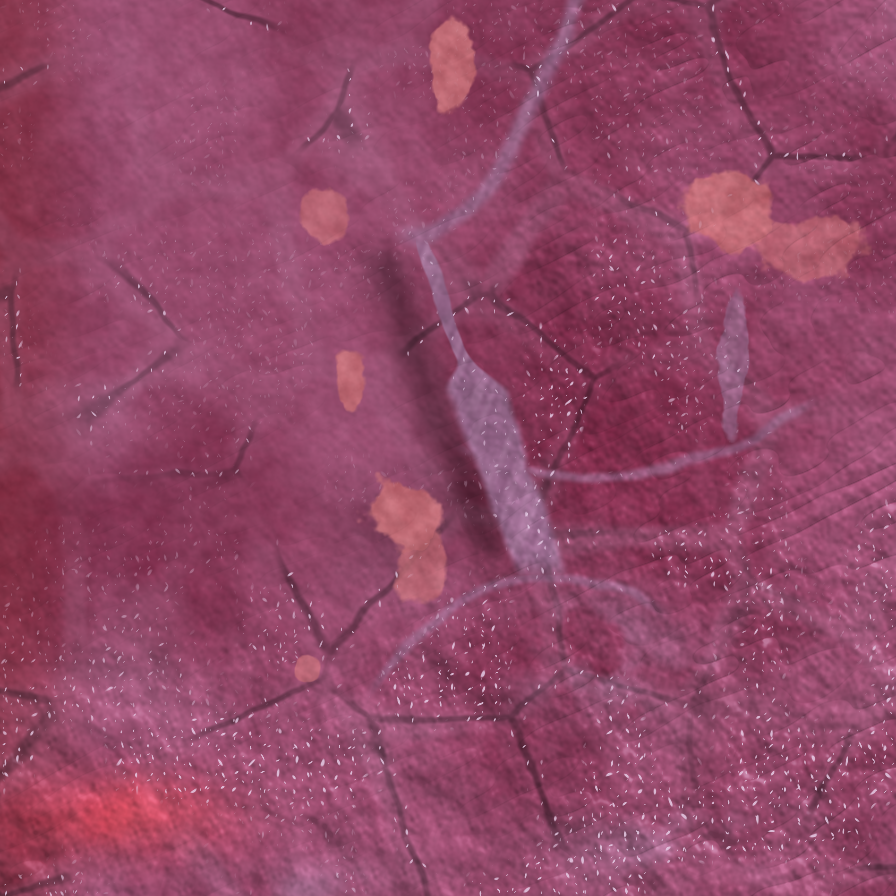
A three.js fragment shader for this texture:

```glsl
// Moist raw meat: mauve muscle with pale fascia, fat lumps, seams and wet glints.
varying vec2 vUv;

float hash(vec2 p) {
  vec3 q = fract(p.xyx * 0.1031);
  q += dot(q, q.yzx + 33.33);
  return fract((q.x + q.y) * q.z);
}

float noise(vec2 p) {
  vec2 i = floor(p), f = fract(p);
  f = f * f * (3.0 - 2.0 * f);
  return mix(mix(hash(i), hash(i + vec2(1, 0)), f.x),
             mix(hash(i + vec2(0, 1)), hash(i + 1.0), f.x), f.y);
}

float fbm(vec2 p) {
  float sum = 0.0, amp = 0.53;
  for (int i = 0; i < 4; i++) {
    sum += amp * noise(p);
    p = mat2(1.6, 1.2, -1.2, 1.6) * p + 17.0;
    amp *= 0.5;
  }
  return sum;
}

vec2 rotate(vec2 p, float a) {
  return mat2(cos(a), -sin(a), sin(a), cos(a)) * p;
}

// Gap between the two nearest cell centres; zero along the seams.
float seamGap(vec2 p) {
  float near = 9.0, next = 9.0;
  for (int y = -1; y <= 1; y++)
  for (int x = -1; x <= 1; x++) {
    vec2 c = floor(p) + vec2(x, y);
    float d = length(c + vec2(hash(c), hash(c + 41.0)) - p);
    next = min(next, max(near, d));
    near = min(near, d);
  }
  return next - near;
}

// Signed distance to a parabola with the given vertex and bend.
float arc(vec2 p, vec2 vertex, float bend) {
  p -= vertex;
  return (p.y - bend * p.x * p.x) / sqrt(1.0 + 4.0 * bend * bend * p.x * p.x);
}

float within(float x, float lo, float hi) {
  return smoothstep(lo, lo + 0.04, x) * (1.0 - smoothstep(hi - 0.04, hi, x));
}

float blob(vec2 p, vec2 centre, vec2 radius) {
  float ragged = 0.9 * (fbm(p * 38.0) - 0.5) + 0.5 * (noise(p * 17.0) - 0.5);
  return 1.0 - smoothstep(0.88, 1.08, length((p - centre) / radius) + ragged);
}

float halo(vec2 p, vec2 centre, vec2 radius) {
  vec2 d = (p - centre) / radius;
  return exp(-dot(d, d));
}

// Short wet strokes, one at most per grid cell.
float glints(vec2 p, float count, float share) {
  p = p * count + 0.3 * vec2(noise(p * 90.0), noise(p * 90.0 + 31.0));
  vec2 c = floor(p);
  vec2 d = fract(p) - 0.32 - 0.36 * vec2(hash(c + 7.0), hash(c + 13.0));
  d = rotate(d, 1.8 * hash(c + 23.0) - 1.1);
  float size = 0.14 + 0.17 * hash(c + 3.0);
  return step(hash(c), share) * (1.0 - smoothstep(size * 0.35, size, length(d * vec2(2.4, 1.0))));
}

float coarseness(vec2 p) {
  return clamp(0.16 + 0.8 * (1.0 - smoothstep(0.08, 0.42, p.y - 0.2 * p.x))
    + 0.75 * halo(p, vec2(0.66, 0.6), vec2(0.12, 0.25)), 0.0, 1.0);
}

float relief(vec2 p) {
  float right = smoothstep(0.4, 0.85, p.x);
  vec2 q = rotate(p + 0.03 * noise(p * 9.0), 0.45);
  float folds = abs(noise(q * vec2(20.0, 52.0)) - 0.5);
  return 0.015 * coarseness(p) * fbm(p * vec2(25.0, 21.0))
    + (0.0015 + 0.0045 * right) * folds
    + (0.0005 + 0.0007 * right) * noise(p * 155.0) + 0.0007 * noise(p * 75.0);
}

void main() {
  vec2 p = vUv;
  vec2 w = p + 0.022 * (vec2(fbm(p * 11.0), fbm(p * 11.0 + 50.0)) - 0.5);
  float rough = coarseness(p), mottle = fbm(p * 5.0 + 3.0);

  // Muscle tone, red edge, dark pockets and the translucent red corner.
  vec3 col = mix(vec3(0.50, 0.20, 0.315), vec3(0.61, 0.315, 0.45), smoothstep(0.25, 0.75, mottle));
  col = mix(col, vec3(0.50, 0.17, 0.23), 0.65 * (1.0 - smoothstep(0.0, 0.13, p.x)));
  col = mix(col, vec3(0.46, 0.13, 0.24), 0.6 * halo(w, vec2(0.70, 0.47), vec2(0.13, 0.12)));
  col = mix(col, vec3(0.83, 0.28, 0.34), 0.85 * halo(w, vec2(0.14, 0.09), vec2(0.11, 0.045)));
  col += (fbm(p * 60.0) - 0.5) * vec3(0.09, 0.08, 0.09);

  // Seams: a dark crease beside a pale thread.
  float gap = seamGap(w * 5.2), open = smoothstep(0.42, 0.62, noise(p * 8.0 + 5.0));
  col *= 1.0 - 0.32 * open * (1.0 - smoothstep(0.01, 0.055, gap));
  float thread = smoothstep(0.2, 0.06, seamGap((w + 0.006) * 5.2)) * noise(p * 7.0 + 60.0);
  col = mix(col, vec3(0.68, 0.45, 0.58), 0.38 * thread);

  // Fascia: a broad band, its rising branch and thin crossing membranes.
  float side = w.x - 0.60 + 0.36 * (w.y - 0.37);
  float width = 0.008 + 0.024 * within(p.y, 0.32, 0.60);
  float band = (1.0 - smoothstep(width * 0.75, width * 1.15, abs(side))) * within(p.y, 0.34, 0.76);
  float branch = smoothstep(0.016, 0.002, abs(arc(w, vec2(0.455, 0.735), 7.7))) * within(p.x, 0.43, 0.68);
  float sheet = smoothstep(0.009, 0.001, abs(arc(w, vec2(0.66, 0.472), 1.3))) * within(p.x, 0.5, 0.92);
  sheet = max(sheet, smoothstep(0.009, 0.001, abs(arc(w, vec2(0.62, 0.36), -3.0))) * within(p.x, 0.40, 0.75));
  float patchy = blob(w, vec2(0.82, 0.6), vec2(0.014, 0.085));
  col *= 1.0 - 0.3 * halo(vec2(side, 0.0), vec2(-0.05, 0.0), vec2(0.025, 1.0)) * within(p.y, 0.36, 0.74);
  float fibre = noise(rotate(p, -0.35) * vec2(170.0, 24.0));
  float fascia = max(max(band * 0.9, branch * 0.7), max(sheet * 0.6, patchy * 0.65));
  col = mix(col, vec3(0.60, 0.43, 0.57) + 0.12 * (fibre - 0.5), fascia);
  float film = halo(w, vec2(0.67, 0.27), vec2(0.1, 0.08)) + halo(w, vec2(0.75, 0.05), vec2(0.13, 0.04))
    + halo(w, vec2(0.34, 0.01), vec2(0.08, 0.025));
  col = mix(col, vec3(0.66, 0.46, 0.60), 0.65 * film * smoothstep(0.3, 0.65, fbm(p * 18.0)));

  // Fat lumps with a soft shadow below.
  float fat = blob(p, vec2(0.505, 0.925), vec2(0.023, 0.062));
  fat = max(fat, blob(p, vec2(0.815, 0.765), vec2(0.052, 0.045)));
  fat = max(fat, 0.75 * blob(p, vec2(0.90, 0.725), vec2(0.06, 0.035)));
  fat = max(fat, blob(p, vec2(0.45, 0.42), vec2(0.045, 0.04)));
  fat = max(fat, 0.8 * blob(p, vec2(0.475, 0.37), vec2(0.03, 0.05)));
  fat = max(fat, blob(p, vec2(0.39, 0.575), vec2(0.018, 0.032)));
  fat = max(fat, 0.8 * blob(p, vec2(0.365, 0.76), vec2(0.022, 0.026)));
  fat = max(fat, 0.8 * blob(p, vec2(0.343, 0.255), vec2(0.013, 0.013)));
  col *= 1.0 - 0.18 * halo(p, vec2(0.44, 0.405), vec2(0.07, 0.06));
  col = mix(col, vec3(0.77, 0.43, 0.46) + 0.22 * (fbm(p * 55.0) - 0.5), 0.88 * fat);

  // Relief lit from above, then wet highlights.
  float e = 0.002, h = relief(p);
  float lit = (h - relief(p + vec2(e, 0)) * 0.4 - relief(p + vec2(0, e)) * 0.6) / e;
  col *= 1.0 + clamp(lit * 0.75, -0.25, 0.3) * (1.0 - 0.5 * fat);
  float wet = smoothstep(0.45, 0.7, noise(p * 13.0 + 20.0));
  float shine = smoothstep(0.14, 0.42, lit) * (0.15 + 0.4 * wet) * (0.3 + 0.7 * rough);
  float along = smoothstep(0.16, 0.03, gap) * open;
  float sparkle = glints(p, 62.0, 0.7) * max(along * 0.8, wet * rough)
    + 0.75 * glints(p + 0.37, 105.0, 0.45) * wet * max(rough, 0.3)
    + 0.6 * glints(p + 0.71, 85.0, 0.3) * fascia;
  col = mix(col, vec3(0.82, 0.66, 0.78), clamp(shine, 0.0, 0.6) * (1.0 - 0.6 * fat));
  col = mix(col, vec3(0.90, 0.80, 0.90), clamp(sparkle, 0.0, 0.85) * (1.0 - 0.7 * fat));
  gl_FragColor = vec4(col, 1.0);
}
```
